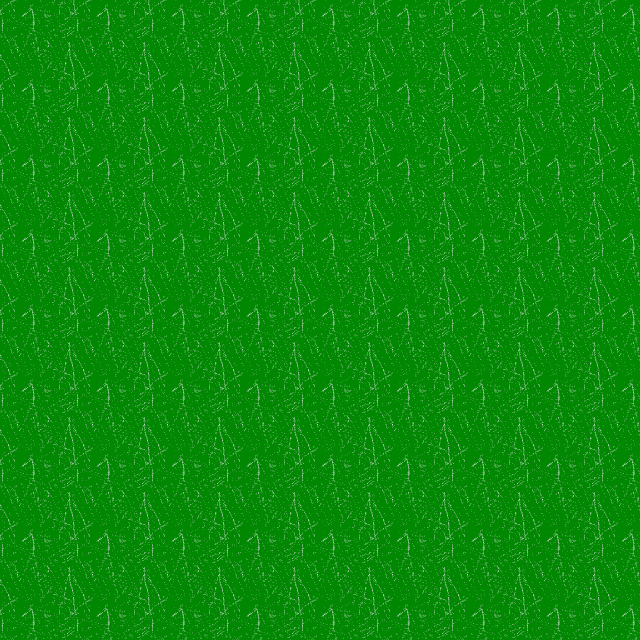
This texture is drawn by a Shadertoy shader. Its source:

```glsl
// Green cloth worn by hair-thin broken scratches, repeated as a square tile.
// Each tile is a grid of tiny flecks; strokes, a ring and dust set the chance
// that a fleck is chipped, a hash decides, and each pixel averages its flecks.

const float TILES = 8.5333;   // repeats across the canvas
const float SIDE = 60.0;      // length units across one tile
const float FLECKS = 2.0;     // flecks per length unit
const vec3 GREEN = vec3(0.005, 0.53, 0.005);
const vec3 CHIP = vec3(0.94, 0.92, 0.98);

float hash(vec2 p) {
    return fract(sin(dot(p, vec2(127.1, 311.7))) * 43758.5453);
}

// Moves p by whole tiles to its copy nearest to the centre.
vec2 wrapNear(vec2 p, vec2 centre) {
    return centre + mod(p - centre + 0.5 * SIDE, SIDE) - 0.5 * SIDE;
}

// Chance of a chip at distance d from a hairline.
float hairline(float d, float density) {
    return density * (1.0 - smoothstep(0.2, 0.5, d));
}

float scratch(vec2 p, vec2 a, vec2 b, float density) {
    vec2 q = wrapNear(p, 0.5 * (a + b)) - a;
    vec2 ab = b - a;
    float t = clamp(dot(q, ab) / dot(ab, ab), 0.0, 1.0);
    return hairline(length(q - ab * t), density);
}

float ring(vec2 p, vec2 centre, float radius, float density) {
    return hairline(abs(length(wrapNear(p, centre) - centre) - radius), density);
}

// Long scratches that give the tile its shape.
float mainScratches(vec2 p) {
    float c = scratch(p, vec2(55, 34), vec2(58, 54), 1.0);
    c = max(c, scratch(p, vec2(58, 54), vec2(63, 87), 0.8));
    c = max(c, scratch(p, vec2(26, 8), vec2(27, 23), 0.9));
    c = max(c, scratch(p, vec2(27, 23), vec2(34, 57), 0.55));
    c = max(c, scratch(p, vec2(57, 36), vec2(72, 69), 0.55));
    c = max(c, scratch(p, vec2(56, 36), vec2(47, 72), 0.5));
    c = max(c, scratch(p, vec2(51, 76), vec2(74, 58), 0.6));
    c = max(c, scratch(p, vec2(17, 13), vec2(26, 8), 0.75));
    c = max(c, scratch(p, vec2(42, 56), vec2(56, 59), 0.45));
    c = max(c, scratch(p, vec2(10, 30), vec2(16, 44), 0.5));
    c = max(c, scratch(p, vec2(16, 44), vec2(25, 25), 0.5));
    c = max(c, scratch(p, vec2(27, 25), vec2(47, 29), 0.4));
    return max(c, ring(p, vec2(38, 10.5), 2.8, 0.4));
}

// Shorter faint scratches, leaning either way.
float fineScratches(vec2 p) {
    float c = 0.0;
    for (int i = 0; i < 12; i++) {
        float k = float(i);
        vec2 centre = SIDE * vec2(hash(vec2(k, 1.7)), hash(vec2(k, 5.3)));
        float lean = mod(k, 2.0) < 0.5 ? 1.15 : -0.65;
        float angle = lean + 0.5 * (hash(vec2(k, 8.9)) - 0.5);
        vec2 reach = mix(4.0, 9.0, hash(vec2(k, 3.1))) * vec2(cos(angle), sin(angle));
        c = max(c, scratch(p, centre - reach, centre + reach, 0.42));
    }
    return c;
}

// Strength of the chip in one fleck, from 0 for none to 1.
float chipDepth(vec2 fleck) {
    vec2 p = (fleck + 0.5) / FLECKS;
    p += 0.5 * sin(p.yx * 6.2832 * 3.0 / SIDE);   // gentle bend
    float chance = max(mainScratches(p), fineScratches(p));
    chance *= mix(0.55, 1.35, hash(floor(fleck / 3.0) + 7.3));   // broken runs
    float chipped = step(hash(fleck + 0.37), max(chance, 0.026));
    return chipped * mix(0.55, 1.0, hash(fleck + 19.61));
}

// One sample of the fleck grid, with edges softened over its footprint.
float sampleWear(vec2 grid, float footprint) {
    vec2 fleck = mod(floor(grid), SIDE * FLECKS);
    vec2 offset = abs(fract(grid) - 0.5);
    float edge = max(offset.x, offset.y);
    float soft = 0.5 * footprint;
    return chipDepth(fleck) * (1.0 - smoothstep(0.5 - soft, 0.5 + soft, edge));
}

void mainImage(out vec4 fragColor, in vec2 fragCoord) {
    float scale = TILES * SIDE * FLECKS;
    float footprint = 0.5 * scale / iResolution.y;

    // Average four samples, counted down from the top edge.
    float wear = 0.0;
    for (int i = 0; i < 4; i++) {
        vec2 shift = vec2(i % 2, i / 2) * 0.5 - 0.25;
        vec2 uv = (fragCoord + shift) / iResolution.y;
        wear += 0.25 * sampleWear(vec2(uv.x, 1.0 - uv.y) * scale, footprint);
    }
    fragColor = vec4(mix(GREEN, CHIP, wear), 1.0);
}
```
